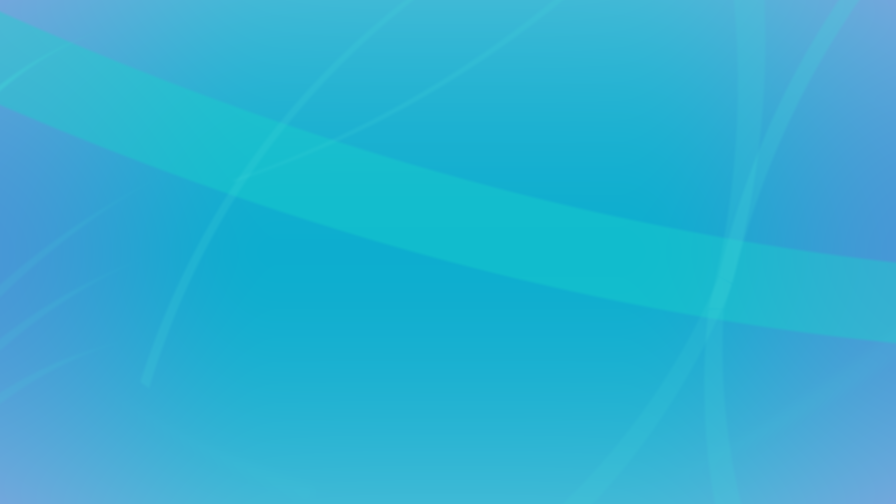
Reproduce this background procedurally as a Shadertoy shader.

```glsl
const vec3 CORE = vec3(0.05, 0.68, 0.81);
const vec3 SIDE = vec3(0.29, 0.59, 0.84);
const vec3 PALE = vec3(0.39, 0.76, 0.86);
const vec3 CORNER = vec3(0.52, 0.63, 0.87);
const vec3 BAND = vec3(0.09, 0.83, 0.79);
const vec3 RIBBON = vec3(0.26, 0.84, 0.85);

// Soft vignette: u spans -1..1 on both axes
vec3 backdrop(vec2 u) {
    vec2 a = abs(u);
    vec3 col = mix(CORE, SIDE, smoothstep(0.38, 1.10, a.x));
    col = mix(col, PALE, 0.58 * pow(a.y, 1.6));
    return mix(col, CORNER, 0.6 * pow(a.x * a.y, 3.0));
}

// Parabola with coefficients k = (constant, linear, quadratic)
float parabola(float x, vec3 k) {
    return k.x + x * (k.y + x * k.z);
}

// Signed distance to a parabola, positive above it
float aboveParabola(vec2 p, vec3 k) {
    float slope = k.y + 2.0 * k.z * p.x;
    return (p.y - parabola(p.x, k)) / sqrt(1.0 + slope * slope);
}

// Area between two parabolas
float sweep(vec2 p, vec3 lower, vec3 upper, float soft) {
    return smoothstep(-soft, soft, aboveParabola(p, lower))
         * smoothstep(-soft, soft, -aboveParabola(p, upper));
}

// Tapered arc from a to b; bulge is its offset at mid chord
float arc(vec2 p, vec2 a, vec2 b, float bulge, vec2 widths, float soft) {
    vec2 chord = b - a;
    float len = length(chord);
    vec2 dir = chord / len;
    vec2 q = p - a;
    float t = dot(q, dir) / len;
    float slope = 4.0 * bulge * (1.0 - 2.0 * t) / len;
    float offset = dot(q, vec2(-dir.y, dir.x)) - 4.0 * bulge * t * (1.0 - t);
    float d = abs(offset) / sqrt(1.0 + slope * slope);
    float halfWidth = 0.5 * mix(widths.x, widths.y, clamp(t, 0.0, 1.0));
    float body = 1.0 - smoothstep(halfWidth - soft, halfWidth + soft, d);
    float ends = smoothstep(-soft, soft, t * len) * smoothstep(-soft, soft, (1.0 - t) * len);
    return body * ends * clamp(halfWidth / soft, 0.0, 1.0);
}

// Two ribbons crossing on the right, each bending into an S
float rightRibbons(vec2 p, float soft) {
    float upright = max(
        arc(p, vec2(1.484, 1.03), vec2(1.421, 0.387), 0.030, vec2(0.062, 0.030), soft),
        arc(p, vec2(1.421, 0.387), vec2(1.449, -0.02), -0.016, vec2(0.030, 0.052), soft));
    float slanted = max(
        arc(p, vec2(1.720, 1.05), vec2(1.440, 0.444), -0.034, vec2(0.034, 0.030), soft),
        arc(p, vec2(1.440, 0.444), vec2(1.095, -0.05), 0.033, vec2(0.030, 0.044), soft));
    return 0.17 * upright + mix(0.14, 0.25, smoothstep(0.3, 1.0, p.y)) * slanted;
}

// Thin strands across the upper left
float leftStrands(vec2 p, float soft) {
    float tall = arc(p, vec2(0.825, 1.01), vec2(0.287, 0.236), -0.074, vec2(0.010, 0.020), soft);
    float flatter = arc(p, vec2(1.12, 1.01), vec2(0.463, 0.641), 0.035, vec2(0.012, 0.006), soft);
    float glint = arc(p, vec2(-0.01, 0.817), vec2(0.208, 0.942), 0.012, vec2(0.010, 0.0), soft);
    return 0.20 * tall + 0.19 * flatter + 0.40 * glint;
}

// Fan of tapering strands at the left border
float leftFan(vec2 p, float soft) {
    float sum = 0.0;
    for (int i = 0; i < 3; i++) {
        float k = float(i);
        vec2 root = vec2(-0.005, 0.418 - 0.106 * k);
        vec2 tip = vec2(0.324 - 0.035 * k, 0.653 - 0.164 * k);
        sum += arc(p, root, tip, 0.014, vec2(0.018, 0.0), soft);
    }
    return 0.13 * sum;
}

// Barely visible arcs near the borders
float faintArcs(vec2 p, float soft) {
    float low = arc(p, vec2(1.35, 0.06), vec2(1.80, 0.335), -0.015, vec2(0.010, 0.050), soft);
    float corner = arc(p, vec2(0.20, 0.23), vec2(0.62, 0.02), -0.015, vec2(0.004, 0.035), soft);
    float high = arc(p, vec2(1.48, 0.825), vec2(1.80, 0.785), 0.008, vec2(0.006), soft);
    float inner = arc(p, vec2(1.32, 0.55), vec2(1.49, 0.86), 0.015, vec2(0.006), soft);
    return 0.06 * (low + corner + high + inner);
}

void mainImage(out vec4 fragColor, in vec2 fragCoord) {
    vec2 uv = fragCoord / iResolution.xy;
    vec2 p = vec2(uv.x * 16.0 / 9.0, uv.y);
    float soft = 0.0045;

    vec3 col = backdrop(2.0 * uv - 1.0);

    // Broad band falling from left to right
    vec3 lower = vec3(0.792, -0.432, 0.0934);
    vec3 upper = vec3(0.977, -0.4485, 0.0947);
    col = mix(col, BAND, 0.39 * sweep(p, lower, upper, soft));

    // Translucent ribbons and strands
    float light = rightRibbons(p, soft) + leftStrands(p, soft)
                + leftFan(p, soft) + faintArcs(p, 3.0 * soft);
    col = mix(col, RIBBON, min(light, 0.5));

    fragColor = vec4(col, 1.0);
}
```
